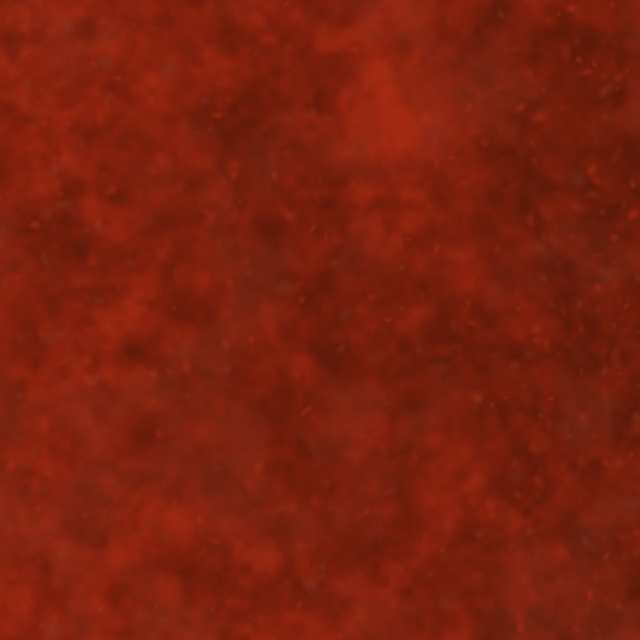
Reproduce this texture procedurally as a WebGL 2 fragment shader.

```glsl
#version 300 es
precision highp float;

uniform vec2 u_resolution;
out vec4 fragColor;

const vec3 DARK_RUST = vec3(0.37, 0.098, 0.035);
const vec3 DEEP_RED = vec3(0.50, 0.121, 0.048);
const vec3 BRIGHT_RED = vec3(0.64, 0.160, 0.066);
const vec3 DUSTY_ROSE = vec3(0.53, 0.185, 0.115);
const vec3 GREY_BROWN = vec3(0.46, 0.235, 0.150);
const vec3 EMBER = vec3(0.69, 0.190, 0.085);

const float CLOUD_SCALE = 4.5;
const float MOTTLE_SCALE = 22.0;
const float GRAIN_SCALE = 55.0;
const float CLOUD_GAIN = 0.62;
const float MOTTLE_GAIN = 0.80;
const float GRAIN_GAIN = 0.24;
const float RIGHT_SHADE = 0.25;
const vec2 GLOW_CENTER = vec2(0.62, 0.83);
const float GLOW_RADIUS = 0.075;
const float GLOW_GAIN = 0.45;
const float COARSE_CELLS = 22.0;
const float FINE_CELLS = 40.0;

float hash(vec2 p) {
    return fract(sin(dot(p, vec2(127.1, 311.7))) * 43758.5453);
}

float noise(vec2 p) {
    vec2 cell = floor(p);
    vec2 f = fract(p);
    f = f * f * f * (f * (f * 6.0 - 15.0) + 10.0);
    float low = mix(hash(cell), hash(cell + vec2(1, 0)), f.x);
    float high = mix(hash(cell + vec2(0, 1)), hash(cell + vec2(1, 1)), f.x);
    return mix(low, high, f.y);
}

float fbm(vec2 p) {
    const mat2 turn = mat2(0.8, 0.6, -0.6, 0.8);
    float sum = 0.0;
    float weight = 0.53;
    for (int i = 0; i < 4; i++) {
        p = turn * p * 2.03 + 17.3;
        sum += weight * noise(p * 0.5);
        weight *= 0.5;
    }
    return sum;
}

// Three-stop ramp: 0 is dark rust, 0.5 deep red, 1 bright red.
vec3 redRamp(float tone) {
    vec3 lower = mix(DARK_RUST, DEEP_RED, clamp(tone * 2.0, 0.0, 1.0));
    return mix(lower, BRIGHT_RED, clamp(tone * 2.0 - 1.0, 0.0, 1.0));
}

// Soft, rounded flecks, one per occupied cell, in random tilts and tints.
vec3 addFlecks(vec3 color, vec2 uv, float cells, float density, float strength) {
    vec2 p = uv * cells;
    p += 0.24 * vec2(noise(p * 1.7), noise(p * 1.7 + 41.0)) - 0.12;
    vec2 home = floor(p);
    for (int y = -1; y <= 1; y++) {
        for (int x = -1; x <= 1; x++) {
            vec2 cell = home + vec2(x, y);
            vec2 seed = cell + cells;
            vec2 offset = p - cell - vec2(hash(seed + 3.1), hash(seed + 7.7));
            float angle = 6.2832 * hash(seed + 12.4);
            float c = cos(angle);
            float s = sin(angle);
            offset = mat2(c, -s, s, c) * offset;
            offset.y *= mix(1.0, 1.8, hash(seed + 19.2));
            float radius = mix(0.22, 0.48, hash(seed + 23.8));
            float cover = 1.0 - smoothstep(radius * 0.1, radius * 1.3, length(offset));
            float present = smoothstep(-0.05, 0.05, density - hash(seed + 31.5));
            float tint = hash(seed + 37.9);
            vec3 fleck = tint < 0.5 ? EMBER : mix(GREY_BROWN, DUSTY_ROSE, fract(tint * 7.0));
            float opacity = strength * mix(0.25, 1.0, hash(seed + 43.6));
            color = mix(color, fleck, cover * present * opacity);
        }
    }
    return color;
}

void main() {
    vec2 uv = gl_FragCoord.xy / u_resolution;
    vec2 warp = vec2(fbm(uv * 7.0), fbm(uv * 7.0 + 29.0)) - 0.5;
    vec2 p = uv + 0.03 * warp;

    // Broad clouds, mottling and fine grain
    float clouds = fbm(p * CLOUD_SCALE + 5.0) - 0.5;
    float mottle = fbm(p * MOTTLE_SCALE + 13.0) - 0.5;
    float grain = noise(p * GRAIN_SCALE) - 0.5;
    float rightSide = smoothstep(0.60, 0.95, p.x + 0.4 * clouds);
    float glow = exp(-dot(p - GLOW_CENTER, p - GLOW_CENTER) / (GLOW_RADIUS * GLOW_RADIUS));

    float tone = 0.50 + CLOUD_GAIN * clouds + MOTTLE_GAIN * mottle + GRAIN_GAIN * grain;
    tone += GLOW_GAIN * glow - RIGHT_SHADE * rightSide;
    vec3 color = redRamp(tone);

    // Dusty haze
    float haze = smoothstep(0.45, 0.75, fbm(p * 9.0 + 71.0));
    color = mix(color, DUSTY_ROSE, 0.32 * haze);

    // Flecks gather in patches and toward the right
    float gather = smoothstep(0.35, 0.70, fbm(uv * 5.0 + 53.0));
    float density = 0.18 + 0.22 * gather + 0.18 * rightSide;
    color = addFlecks(color, uv, COARSE_CELLS, density * 0.7, 0.36);
    color = addFlecks(color, uv, FINE_CELLS, density, 0.46);

    fragColor = vec4(color, 1.0);
}
```
